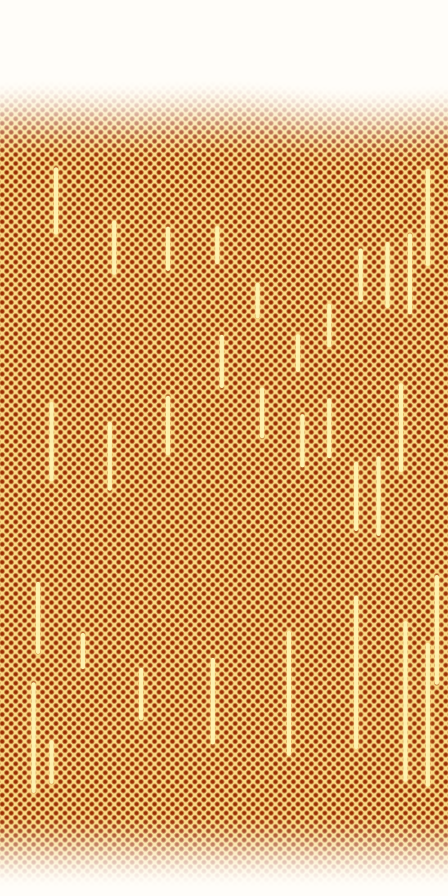
This pattern is drawn by a WebGL 1 fragment shader. Its source:

```glsl
precision highp float;
uniform vec2 u_resolution;

#define DOT_PITCH 0.02
#define DOT_RADIUS 0.005
#define DOT_SOFTNESS 0.0028
#define STREAK_WIDTH 0.0047
#define GLOW_WIDTH 0.005
#define STREAK_COUNT 11
#define JITTER_HEIGHT 0.068
#define TOP_FADE vec2(1.63, 1.82)
#define BOTTOM_FADE vec2(0.015, 0.19)

const vec3 PAPER = vec3(1.0, 0.993, 0.975);
const vec3 GOLD = vec3(0.98, 0.86, 0.52);
const vec3 RUST = vec3(0.60, 0.18, 0.01);
const vec3 LIGHT = vec3(1.0, 0.96, 0.70);

// Distance to the nearest dot centre of a staggered lattice
float latticeDistance(vec2 p) {
  vec2 even = mod(p, DOT_PITCH) - 0.5 * DOT_PITCH;
  vec2 odd = mod(p + 0.5 * DOT_PITCH, DOT_PITCH) - 0.5 * DOT_PITCH;
  return min(length(even), length(odd));
}

// Distance to a vertical segment
float segmentDistance(vec2 p, vec2 center, float halfLength) {
  vec2 d = abs(p - center);
  return length(vec2(d.x, max(d.y - halfLength, 0.0)));
}

// wave: sideways amplitude, rate, phase
// path: middle height, vertical sway, sway rate
// jitter: rate and phase of the vertical scatter
// span: mean half length and its swing along the wave
float streakBand(vec2 p, vec3 wave, vec3 path, vec2 jitter, vec2 span) {
  float nearest = 10.0;
  for (int i = 0; i < STREAK_COUNT; i++) {
    float n = float(i);
    float swing = sin(wave.y * n + wave.z);
    float x = (n + 0.5) / float(STREAK_COUNT) + wave.x * swing;
    // Each streak runs along a column of dots
    x = (floor(2.0 * x / DOT_PITCH) + 0.5) * 0.5 * DOT_PITCH;
    float y = path.x + path.y * cos(path.z * n)
            - JITTER_HEIGHT * cos(jitter.x * n + jitter.y);
    float halfLength = span.x + span.y * swing;
    nearest = min(nearest, segmentDistance(p, vec2(x, y), halfLength));
  }
  return nearest;
}

void main() {
  vec2 p = gl_FragCoord.xy / u_resolution.x;
  p.y *= 2.0 * u_resolution.x / u_resolution.y;
  float pixel = 1.0 / u_resolution.x;

  // Halftone field
  float dotEdge = latticeDistance(p + 0.25 * DOT_PITCH) - DOT_RADIUS;
  float softness = max(DOT_SOFTNESS, 0.6 * pixel);
  float ink = 1.0 - smoothstep(-softness, softness, dotEdge);
  vec3 color = mix(GOLD, RUST, ink);

  // Three bands of falling light
  float streak = streakBand(p, vec3(0.17, 0.26, 0.52),
      vec3(1.404, 0.13, 0.57), vec2(1.6, -1.83), vec2(0.105, -0.07));
  streak = min(streak, streakBand(p, vec3(0.09, 0.45, -0.675),
      vec3(1.023, -0.104, 0.74), vec2(2.1, 1.0), vec2(0.078, -0.026)));
  streak = min(streak, streakBand(p, vec3(0.13, 0.63, -3.34),
      vec3(0.458, -0.11, 2.9), vec2(2.1, 1.65), vec2(0.105, 0.07)));
  float edge = streak - STREAK_WIDTH;
  float glow = exp(-max(edge, 0.0) / GLOW_WIDTH);
  color = mix(color, GOLD, 0.3 * glow);
  float core = 1.0 - smoothstep(-0.6 * pixel, 0.6 * pixel, edge);
  color = mix(color, LIGHT, 0.95 * core);

  // Soft paper margins
  float wobble = 0.008 * sin(5.0 * p.x) + 0.004 * sin(13.0 * p.x + 1.0);
  float field = smoothstep(BOTTOM_FADE.x, BOTTOM_FADE.y, p.y)
              * (1.0 - smoothstep(TOP_FADE.x, TOP_FADE.y, p.y - wobble));
  gl_FragColor = vec4(mix(PAPER, color, field), 1.0);
}
```
